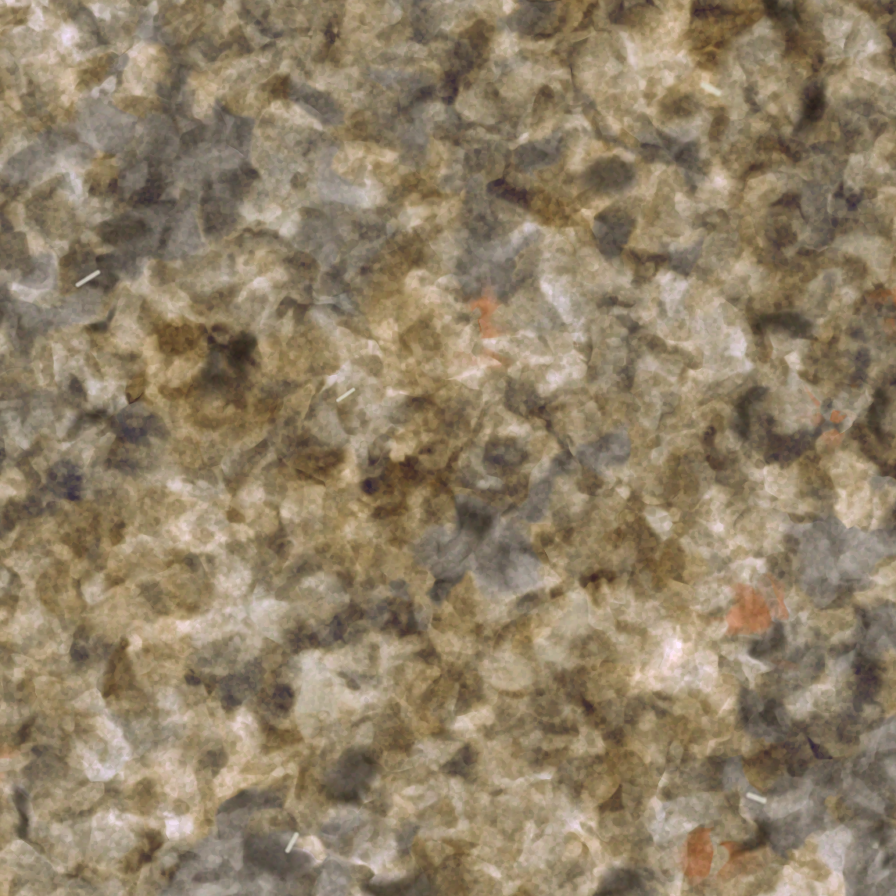
This texture is drawn by a WebGL 2 fragment shader. Its source:

```glsl
#version 300 es
precision highp float;
// Weathered sandstone: soft tan grains, grey patches, dark pits, rust and pale slivers.

uniform vec2 u_resolution;
out vec4 fragColor;

vec3 hash3(vec2 cell) {
  vec3 q = fract(cell.xyx * vec3(0.1031, 0.1030, 0.0973));
  q += dot(q, q.yxz + 33.33);
  return fract((q.xxy + q.yzz) * q.zyx);
}

// Soft cellular noise: three independent values, centred on zero.
vec3 grains(vec2 p) {
  vec2 base = floor(p);
  vec3 sum = vec3(0.0);
  float total = 0.0;
  for (int y = -1; y <= 1; y++) {
    for (int x = -1; x <= 1; x++) {
      vec2 cell = base + vec2(x, y);
      vec2 toSeed = cell + hash3(cell).xy - p;
      float weight = exp(-8.0 * dot(toSeed, toSeed));
      sum += weight * (hash3(cell + 57.0) - 0.5);
      total += weight;
    }
  }
  return sum / total;
}

// Scattered soft strokes, leaning mostly up to the right.
float strokes(vec2 p, float chance, float halfLength, float radius, float spread) {
  vec2 base = floor(p);
  float cover = 0.0;
  for (int y = -1; y <= 1; y++) {
    for (int x = -1; x <= 1; x++) {
      vec2 cell = base + vec2(x, y);
      vec3 place = hash3(cell + 11.0);
      vec3 form = hash3(cell + 83.0);
      float angle = 0.5 + spread * (form.x - 0.5);
      vec2 axis = vec2(cos(angle), sin(angle));
      vec2 d = p - cell - place.xy;
      float reach = halfLength * (0.4 + form.y);
      d -= axis * clamp(dot(d, axis), -reach, reach);
      float size = radius * (0.6 + 0.7 * form.z);
      float stroke = 1.0 - smoothstep(0.15 * size, size, length(d));
      cover = max(cover, stroke * step(place.z, chance));
    }
  }
  return cover;
}

void main() {
  vec2 uv = gl_FragCoord.xy / min(u_resolution.x, u_resolution.y);

  // Gentle warp makes the grain outlines ragged.
  vec2 p = uv + 3.0;
  p += 0.006 * sin(p.yx * vec2(47.0, 39.0) + 2.0 * sin(p * 31.0));
  p += 0.012 * grains(p * 45.0).xy;

  // Layers from broad stains down to fine speckle.
  vec3 broad = grains(p * 6.0);
  vec3 clump = grains(p * 14.0 + 5.0);
  vec3 grain = grains(p * 31.0 + 9.0);
  vec3 grit = grains(p * 64.0 + 17.0);
  vec3 dust = grains(uv * 130.0 + 23.0);
  vec3 speckle = grains(uv * 250.0 + 31.0);
  float tone = 1.3 * broad.x + 1.9 * clump.x + 2.6 * grain.x + 2.1 * grit.x
             + 1.0 * dust.x + 0.6 * speckle.x;
  float warmth = 0.7 * broad.y + 0.8 * clump.y + 0.8 * grain.y + 0.5 * grit.y;

  // Brown through tan to cream, with ochre and cool tints.
  vec3 color = vec3(0.58, 0.515, 0.395) + 0.108 * tone;
  color.b += 0.015 * tone * tone;
  color += warmth * vec3(0.035, 0.0, -0.06);

  // Slanted grey mineral patches with broken borders.
  vec2 slanted = mat2(0.8, -0.6, 0.6, 0.8) * p * vec2(1.0, 1.1);
  float patchField = grains(slanted * vec2(4.5, 7.0) + 2.0).z + 0.4 * clump.z + 0.35 * grain.z;
  float grey = smoothstep(0.24, 0.42, patchField);
  color = mix(color, vec3(0.45, 0.42, 0.385) + 0.075 * tone, 0.85 * grey);

  // Rust stains, broken up by the grains.
  float rust = strokes(p * 6.0 + 4.0, 0.10, 0.12, 0.32, 3.0);
  rust *= smoothstep(-0.05, 0.35, grain.z + 0.5 * grit.z);
  color = mix(color, vec3(0.60, 0.35, 0.18) + 0.06 * tone, 0.75 * rust);

  // Dark pits and charcoal chips.
  float pits = strokes(p * 8.0 + 1.0, 0.20, 0.12, 0.19, 2.0);
  color = mix(color, vec3(0.24, 0.21, 0.175) + 0.03 * tone, 0.75 * pits);

  // Pale crystal clusters and thin bright slivers.
  float crystals = smoothstep(0.22, 0.5, broad.z + 0.3 * clump.y) * smoothstep(0.0, 0.4, grain.x + 0.5 * grit.z);
  color = mix(color, vec3(0.80, 0.78, 0.73), 0.5 * crystals);
  float slivers = strokes(uv * 11.0 + 7.0, 0.10, 0.11, 0.055, 2.5);
  color = mix(color, vec3(0.88, 0.86, 0.81), 0.8 * slivers);

  color += 0.03 * speckle;
  fragColor = vec4(clamp(color, 0.0, 1.0), 1.0);
}
```
